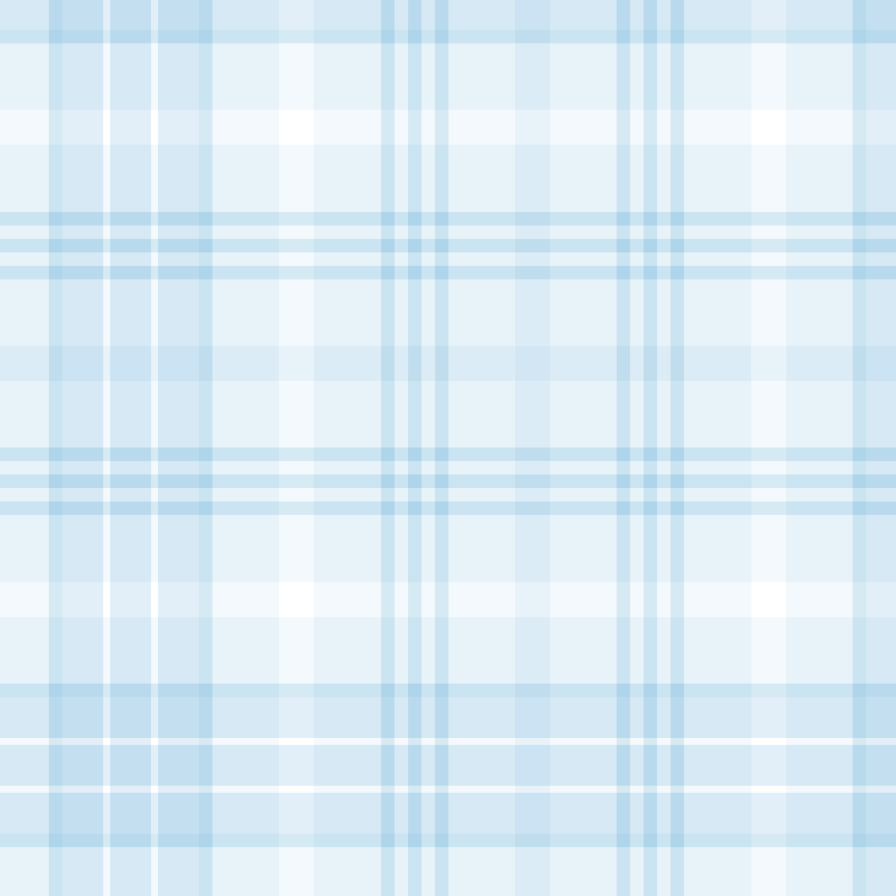
This pattern is drawn by a three.js fragment shader. Its source:

```glsl
// Pale blue tartan: one mirrored sequence of stripes, used both across and up.
// Each direction gives a thread colour, and the cloth is the even mix of the
// two, so stripes deepen or whiten where they cross.

varying vec2 vUv;

// Layout, in canvas widths
const float REPEAT = 0.8971;        // length of one full stripe sequence
const float MIRROR = 0.1458;        // centre of the wide band, on both axes
const float SOFTNESS = 0.0016;      // width of the smoothed edge

const float WIDE_HALF = 0.0911;
const float BORDER_AT = 0.0837;     // darker rim of the wide band
const float PINLINE_AT = 0.0267;
const float PINLINE_HALF = 0.0039;
const float WHITE_AT = 0.1849;
const float BAND_HALF = 0.0195;     // white and pale bands
const float TRIPLE_AT = 0.3171;
const float TRIPLE_STEP = 0.0301;
const float STRIPE_HALF = 0.0075;   // triple stripes and rims

// Thread colours
const vec3 GROUND = vec3(0.905, 0.952, 0.975);
const vec3 WIDE_BLUE = vec3(0.770, 0.878, 0.943);
const vec3 DEEP_BLUE = vec3(0.682, 0.835, 0.915);
const vec3 PALE_BLUE = vec3(0.822, 0.902, 0.955);
const vec3 WHITE = vec3(1.0);

// Coverage of a stripe with the given centre and half width
float stripe(float position, float centre, float halfWidth) {
  float edge = abs(position - centre) - halfWidth;
  return 1.0 - smoothstep(-0.5 * SOFTNESS, 0.5 * SOFTNESS, edge);
}

// Colour of the thread at one coordinate
vec3 threadColour(float coordinate) {
  // Fold the axis into the distance from the nearest wide band centre
  float d = abs(fract((coordinate - MIRROR) / REPEAT + 0.5) - 0.5) * REPEAT;

  // Wide band with rims and two fine white lines
  vec3 colour = mix(GROUND, WIDE_BLUE, stripe(d, 0.0, WIDE_HALF));
  colour = mix(colour, DEEP_BLUE, stripe(d, BORDER_AT, STRIPE_HALF));
  colour = mix(colour, WHITE, stripe(d, PINLINE_AT, PINLINE_HALF));

  // White band, triple stripes, then the pale band at the far fold
  colour = mix(colour, WHITE, stripe(d, WHITE_AT, BAND_HALF));
  for (int i = -1; i <= 1; i++) {
    float centre = TRIPLE_AT + float(i) * TRIPLE_STEP;
    colour = mix(colour, DEEP_BLUE, stripe(d, centre, STRIPE_HALF));
  }
  return mix(colour, PALE_BLUE, stripe(d, 0.5 * REPEAT, BAND_HALF));
}

void main() {
  vec3 cloth = mix(threadColour(vUv.x), threadColour(vUv.y), 0.5);
  gl_FragColor = vec4(cloth, 1.0);
}
```
